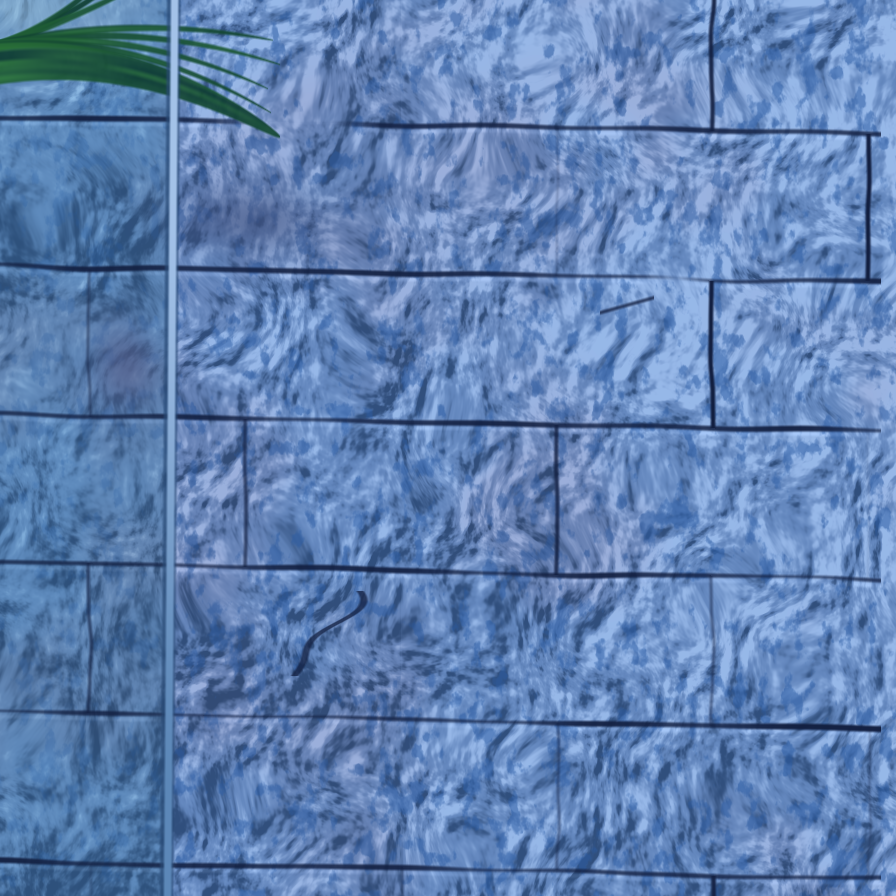
Write a Shadertoy shader that draws this texture.

```glsl
// Blue split-stone wall in running bond, with a thin glass edge and a palm frond.

float hash(vec2 p) {
    vec3 q = fract(vec3(p.xyx) * 0.1031);
    q += dot(q, q.yzx + 33.33);
    return fract((q.x + q.y) * q.z);
}

float noise(vec2 p) {
    vec2 i = floor(p), f = fract(p);
    f = f * f * (3.0 - 2.0 * f);
    return mix(mix(hash(i), hash(i + vec2(1, 0)), f.x),
               mix(hash(i + vec2(0, 1)), hash(i + vec2(1, 1)), f.x), f.y);
}

float fbm(vec2 p) {
    float sum = 0.0, amp = 0.5;
    for (int i = 0; i < 4; i++) {
        sum += amp * noise(p);
        p = mat2(1.6, 1.2, -1.2, 1.6) * p + 7.3;
        amp *= 0.5;
    }
    return sum / 0.9375;
}

// Soft-edged stroke of the given half width
float stroke(float d, float halfWidth) {
    float soft = 0.0012 + 0.7 / iResolution.y;
    return 1.0 - smoothstep(halfWidth - soft, halfWidth + soft, abs(d));
}

// Chiselled height: warped grain, slightly stretched vertically
float chisel(vec2 p) {
    vec2 warp = vec2(noise(p * 14.0), noise(p * 14.0 + 40.0)) - 0.5;
    return fbm((p + 0.05 * warp) * vec2(58.0, 40.0));
}

float blob(vec2 p, vec2 center, vec2 radius) {
    vec2 q = (p - center) / radius;
    return exp(-dot(q, q));
}

// Visibility of the three upright seams in each course, top to bottom
const vec3 seamStrength[7] = vec3[7](
    vec3(0.0, 0.0, 0.9), vec3(0.0, 0.2, 1.0), vec3(0.45, 0.0, 1.0),
    vec3(0.65, 0.8, 0.1), vec3(0.6, 0.0, 0.45), vec3(0.0, 0.4, 0.25),
    vec3(0.2, 0.35, 0.9));

vec3 stoneWall(vec2 p, float glass) {
    // Courses sag slightly to the right
    float wobble = 0.005 * (noise(p * vec2(11.0, 3.0)) - 0.5);
    float course = (p.y + wobble - 0.131 - 0.019 * p.x) / 0.166 + 1.0;
    float row = clamp(floor(course), 0.0, 6.0);
    float start = mod(row, 2.0) < 0.5 ? 0.1 : 0.275;
    float seam = clamp(round((p.x - start) / 0.3475), 0.0, 2.0);
    float seamX = start + 0.3475 * seam;
    float brick = hash(vec2(row, floor((p.x - start) / 0.3475) + 5.0));

    // Relief lit from the upper left
    float height = chisel(p);
    float relief = height - chisel(p + vec2(0.004, 0.005));
    float broad = fbm(p * 7.0 + 3.0);
    float contrast = mix(1.0, 0.55, glass);
    float tone = 0.54 + contrast * (1.1 * (height - 0.5) + 1.3 * relief)
               + 0.45 * (broad - 0.5) + 0.1 * (brick - 0.5)
               + 0.15 * (p.x - 0.5) + 0.2 * (0.5 - p.y) - 0.13 * glass;
    tone += 0.18 * smoothstep(0.982, 0.988, p.x);
    tone = clamp(tone, 0.0, 1.0);
    vec3 color = mix(vec3(0.19, 0.31, 0.49), vec3(0.39, 0.53, 0.745), smoothstep(0.0, 0.5, tone));
    color = mix(color, vec3(0.59, 0.72, 0.91), smoothstep(0.45, 1.0, tone));

    // Saturated blue pits and mauve weathering
    float pits = smoothstep(0.56, 0.74, fbm(p * vec2(75.0, 50.0) + 90.0));
    color = mix(color, vec3(0.17, 0.36, 0.64), 0.55 * pits * contrast);
    float mauve = smoothstep(0.45, 0.75, fbm(p * 5.0 + 21.0));
    color *= mix(vec3(1), vec3(1.03, 0.95, 0.94), mauve);
    color *= mix(vec3(1), vec3(0.94, 1.02, 0.99), glass);

    // Stains on the left
    float stain = blob(p, vec2(0.28, 0.245), vec2(0.09, 0.04));
    color = mix(color, vec3(0.24, 0.31, 0.49), 0.65 * stain);
    color = mix(color, vec3(0.32, 0.34, 0.51), 0.6 * blob(p, vec2(0.14, 0.41), vec2(0.04, 0.05)));

    // Bed joints of uneven weight, with two worn gaps
    float joint = round(course);
    float bedDist = (course - joint) * 0.166;
    float weight = noise(vec2(p.x * 9.0, joint * 7.0));
    float bed = mix(0.55, 1.0, weight) * step(0.5, joint) * step(p.x, 0.983);
    if (joint < 2.5) {
        float gapX = joint < 1.5 ? 0.33 : 0.755;
        bed *= smoothstep(0.03, 0.10, abs(p.x - gapX) + (joint - 1.0) * 0.05);
    }
    vec3 shadow = vec3(0.07, 0.12, 0.25);
    color += 0.07 * bed * stroke(bedDist - 0.006, 0.002);
    color = mix(color, shadow, bed * stroke(bedDist, 0.0014 + 0.002 * weight));

    // Upright seams
    float bend = 0.004 * (noise(vec2(p.y * 25.0, row)) - 0.5);
    float upright = seamStrength[int(row)][int(seam)];
    color = mix(color, shadow, upright * stroke(p.x - seamX + bend, 0.0012 + 0.0013 * upright));

    // Curved fracture and a short chip
    float u = (p.y - 0.66) / 0.095;
    float crackX = mix(0.402, 0.325, smoothstep(0.0, 1.0, u)) + 0.008 * sin(u * 9.0);
    float crack = stroke(p.x - crackX, 0.004) * step(0.0, u) * step(u, 1.0);
    float chip = stroke(p.y - 0.349 + 0.28 * (p.x - 0.67), 0.002) * step(abs(p.x - 0.7), 0.03);
    return mix(color, shadow, 0.75 * max(crack, chip));
}

void mainImage(out vec4 fragColor, in vec2 fragCoord) {
    vec2 p = fragCoord / iResolution.xy;
    p.y = 1.0 - p.y; // measured downward from the top
    float poleX = 0.194 - 0.008 * p.y;
    float glass = 1.0 - smoothstep(-0.002, 0.002, p.x - poleX);
    vec3 color = stoneWall(p, glass);

    // Palm frond: arched blades fanning from the left edge, the lowest broad
    float pale = blob(p, vec2(0.02, 0.01), vec2(0.12, 0.04));
    color = mix(color, vec3(0.62, 0.77, 0.86), 0.5 * pale);
    for (int i = 0; i < 8; i++) {
        float k = float(i) - 3.0;
        float reach = k < 0.0 ? 0.2 : 0.305 + 0.008 * sin(k * 2.0);
        float u = clamp(p.x / reach, 0.0, 1.0);
        float tip = k < 0.0 ? 0.04 * k : 0.045 + 0.027 * k;
        float broadBlade = step(3.5, k);
        float rib = mix(0.05, tip, u * u) - 0.07 * u * (1.0 - u) * (1.0 - 0.2 * max(k, 0.0));
        rib += 0.021 * broadBlade * (1.0 - u);
        float halfWidth = mix(0.005, 0.023, broadBlade) * sqrt(1.0 - u);
        float blade = stroke(p.y - rib, halfWidth) * step(p.x, reach);
        float shine = noise(vec2(p.x * 12.0, (p.y - rib) * 180.0 + k * 9.0));
        vec3 green = mix(vec3(0.05, 0.23, 0.19), vec3(0.17, 0.45, 0.22), shine * (1.0 - 0.6 * u));
        color = mix(color, green, 0.92 * blade);
    }

    // Glass edge: pale strip above, dimmer below, with dark sides
    float across = p.x - poleX;
    vec3 edge = mix(vec3(0.64, 0.76, 0.91), vec3(0.36, 0.53, 0.72), smoothstep(0.2, 0.9, p.y));
    color = mix(color, vec3(0.16, 0.29, 0.46), 0.7 * stroke(across, 0.0075));
    color = mix(color, edge, stroke(across - 0.001, 0.0042));
    fragColor = vec4(clamp(color, 0.0, 1.0), 1.0);
}
```
